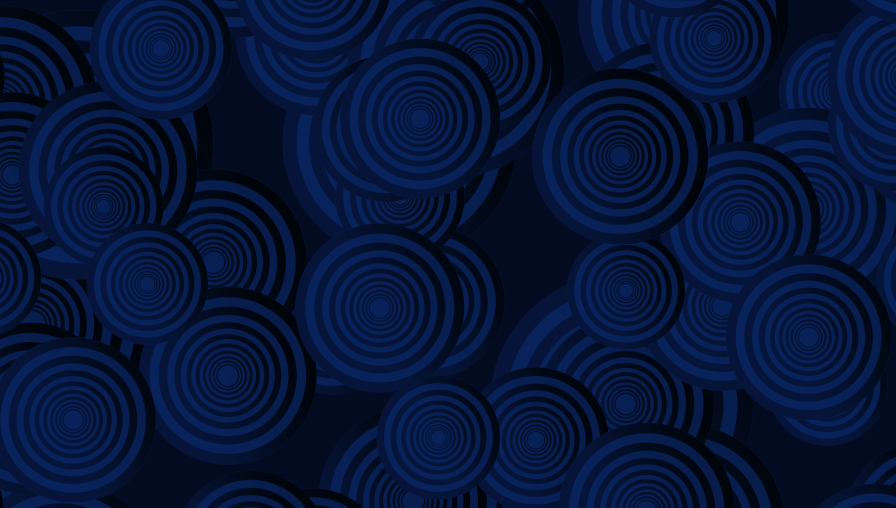
A WebGL 2 fragment shader for this pattern:

```glsl
#version 300 es
precision highp float;

uniform vec2 u_resolution;
out vec4 fragColor;

float hash(vec2 p) {
    return fract(sin(dot(p, vec2(127.1, 311.7))) * 43758.5453);
}

// Concentric bands that thin out geometrically toward a solid core
vec3 ringColor(vec2 offset, float radius, float tone, float pixel) {
    float dist = max(length(offset), 0.0001);
    float phase = min(-log(dist / radius) / 0.255, 8.75);
    float band = abs(fract(phase - 0.25) - 0.5);
    float blur = min(pixel / (dist * 0.255), 0.25);
    float bright = 1.0 - smoothstep(0.25 - blur, 0.25 + blur, band);

    // Shade falls off toward the upper right of each disc
    float slope = 0.5 + 0.5 * dot(offset / radius, vec2(0.89, 0.45));
    float shade = smoothstep(0.2, 1.0, slope + tone);
    vec3 navy = mix(vec3(0.02, 0.08, 0.22), vec3(0.0, 0.018, 0.045), shade);
    vec3 blue = mix(vec3(0.03, 0.132, 0.355), vec3(0.028, 0.11, 0.29), shade);
    return mix(navy, blue, bright);
}

// One sheet of scattered discs, painted in a fixed order
vec3 paintLayer(vec3 color, vec2 uv, float layer, float pixel) {
    float size = mix(0.5, 0.41, layer / 4.0);
    vec2 grid = uv / size + layer * vec2(0.37, 0.61);
    vec2 base = floor(grid);
    for (int y = -1; y <= 1; y++) {
        for (int x = -1; x <= 1; x++) {
            vec2 cell = base + vec2(x, y);
            vec2 seed = cell + layer * 17.3;
            vec2 jitter = vec2(hash(seed), hash(seed + 5.7)) - 0.5;
            vec2 offset = (grid - cell - 0.5 - 0.75 * jitter) * size;
            float largest = mix(0.27, 0.175, min(layer / 3.0, 1.0));
            float radius = mix(0.115, largest, hash(seed + 9.2));
            float tone = mix(-0.22, 0.22, hash(seed + 3.1));
            float cover = 1.0 - smoothstep(-pixel, pixel, length(offset) - radius);
            color = mix(color, ringColor(offset, radius, tone, pixel), cover);
        }
    }
    return color;
}

void main() {
    vec2 uv = gl_FragCoord.xy / u_resolution.y;
    float pixel = 0.75 / u_resolution.y;
    vec3 color = vec3(0.01, 0.045, 0.13);

    // Large discs at the back, small ones in front
    for (int i = 0; i < 5; i++) {
        color = paintLayer(color, uv, float(i), pixel);
    }
    fragColor = vec4(color, 1.0);
}
```
